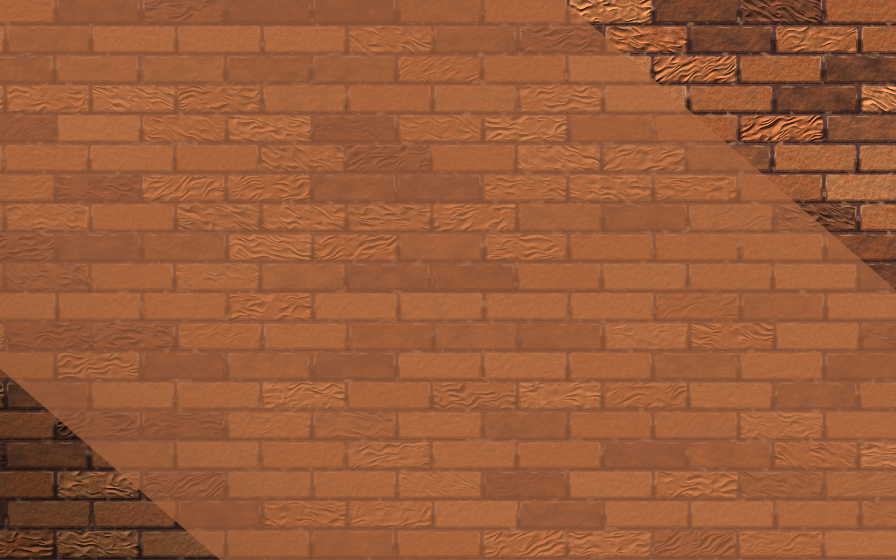
Reproduce this texture procedurally as a Shadertoy shader.

```glsl
const vec2 BRICK = vec2(0.1525, 0.0530);   // pitch, in canvas heights
const float BASE = 0.002;                  // lowest bed joint
const float EVEN_START = 0.100;            // first joint of even courses
const float ODD_START = 0.1615;            // first joint of odd courses
const float JOINT = 0.0068;                // mortar width
const float CORNER = 0.004;                // brick corner radius
const float WOBBLE = 0.0024;               // ragged brick outline
const vec2 LIGHT = vec2(-0.0009, 0.0016);  // offset used for relief
const vec2 BAND = vec2(0.342, 1.874);      // limits of the tinted diagonal
const float BAND_SLOPE = 0.87;
const float TINT_AMOUNT = 0.66;
const vec3 TINT = vec3(0.680, 0.405, 0.250);
const vec3 CLAY = vec3(0.600, 0.335, 0.190);
const vec3 PALE_CLAY = vec3(0.720, 0.470, 0.290);
const vec3 BURNT = vec3(0.250, 0.150, 0.125);
const vec3 MORTAR = vec3(0.270, 0.170, 0.155);
const vec3 LIME = vec3(0.760, 0.580, 0.430);

float hash(vec2 p) {
    vec3 q = fract(vec3(p.xyx) * 0.1031);
    q += dot(q, q.yzx + 33.33);
    return fract((q.x + q.y) * q.z);
}

vec2 gradient(vec2 cell) {
    float angle = 6.2832 * hash(cell);
    return vec2(cos(angle), sin(angle));
}

// Gradient noise, about -0.7 to 0.7
float noise(vec2 p) {
    vec2 i = floor(p), f = p - i;
    vec2 u = f * f * f * (f * (f * 6.0 - 15.0) + 10.0);
    vec2 e = vec2(0.0, 1.0);
    float low = mix(dot(gradient(i), f), dot(gradient(i + e.yx), f - e.yx), u.x);
    float high = mix(dot(gradient(i + e.xy), f - e.xy), dot(gradient(i + e.yy), f - e.yy), u.x);
    return mix(low, high, u.y);
}

float fbm(vec2 p) {
    float sum = 0.0, amp = 0.6;
    for (int i = 0; i < 4; i++) {
        sum += amp * noise(p);
        p = mat2(1.6, 1.2, -1.2, 1.6) * p + 17.3;
        amp *= 0.5;
    }
    return sum;
}

// Slanted folds left in hand-pressed clay
float folds(vec2 p, float slant) {
    p.y -= slant * p.x;
    p += 0.010 * vec2(noise(p * 40.0), noise(p * 40.0 + 9.0));
    return 1.0 - abs(noise(p * vec2(32.0, 85.0))) * 2.0;
}

float roundedBox(vec2 p, vec2 halfSize, float radius) {
    vec2 q = abs(p) - halfSize + radius;
    return length(max(q, 0.0)) + min(max(q.x, q.y), 0.0) - radius;
}

vec3 wall(vec2 p, float pixel) {
    // Course and brick layout
    float course = floor((p.y - BASE) / BRICK.y);
    float start = mod(course, 2.0) < 0.5 ? EVEN_START : ODD_START;
    start += 0.005 * (hash(vec2(course, 71.0)) - 0.5);
    vec2 grid = (p - vec2(start, BASE)) / BRICK;
    vec2 id = floor(grid) + 40.0;
    vec2 local = (fract(grid) - 0.5) * BRICK;
    float kind = hash(id), burn = hash(id + 13.7), crease = hash(id + 47.1);

    // Outline
    vec2 halfSize = 0.5 * (BRICK - JOINT);
    halfSize -= vec2(0.0012, 0.0010) * (vec2(hash(id + 5.0), hash(id + 8.0)) - 0.3);
    float dist = roundedBox(local, halfSize, CORNER) + WOBBLE * fbm(p * 65.0);
    float face = 1.0 - smoothstep(-pixel, pixel + 0.0006, dist);

    // Clay colour and blotches
    vec2 grainPos = p + id * 0.37;
    float blotch = fbm(grainPos * vec2(24.0, 38.0));
    float grain = fbm(p * 190.0);
    vec3 clay = mix(CLAY, PALE_CLAY, clamp(kind * 0.7 + blotch * 0.9, 0.0, 1.0));
    float scorch = smoothstep(0.45, 1.0, burn) * 0.75 + blotch * 0.7 + grain * 0.35;
    clay = mix(clay, BURNT, clamp(scorch, 0.0, 0.85));

    // Relief of pits and folds
    float slant = mix(-0.5, 0.5, hash(id + 29.0));
    float fold = folds(grainPos, slant) - folds(grainPos + LIGHT, slant);
    float pits = fbm(grainPos * 95.0) - fbm((grainPos + LIGHT) * 95.0);
    float rough = smoothstep(0.55, 0.95, crease) * smoothstep(-0.25, 0.2, blotch + 0.1);
    clay *= clamp(1.0 + 0.20 * grain + 0.55 * pits + rough * 2.6 * fold, 0.35, 1.5);

    // Mortar, shaded beneath each brick
    float above = smoothstep(-0.004, 0.004, local.y);
    vec3 mortar = MORTAR * (mix(0.75, 1.25, above) + 0.45 * grain);
    float crumbs = smoothstep(0.05, 0.40, fbm(p * 45.0 + 3.0));
    mortar = mix(mortar, LIME, 0.55 * crumbs);

    // Pale lip on upper edges, dark arris below
    float rim = exp(-pow((dist + 0.0012) / 0.0016, 2.0));
    float worn = smoothstep(-0.15, 0.25, noise(p * 38.0));
    vec3 brick = mix(clay, LIME, 0.65 * rim * worn * above);
    brick *= 1.0 - 0.35 * rim * (1.0 - above);
    return mix(mortar, brick, face);
}

void mainImage(out vec4 fragColor, in vec2 fragCoord) {
    float pixel = 1.0 / iResolution.y;
    vec2 p = fragCoord * pixel;
    float diagonal = p.y + BAND_SLOPE * p.x;
    vec3 color = wall(p, pixel) * mix(0.62, 1.06, smoothstep(0.1, 0.8, diagonal));

    // Translucent diagonal band
    float band = smoothstep(-pixel, pixel, diagonal - BAND.x)
               * smoothstep(-pixel, pixel, BAND.y - diagonal);
    color = mix(color, TINT, TINT_AMOUNT * band);
    fragColor = vec4(clamp(color, 0.0, 1.0), 1.0);
}
```
